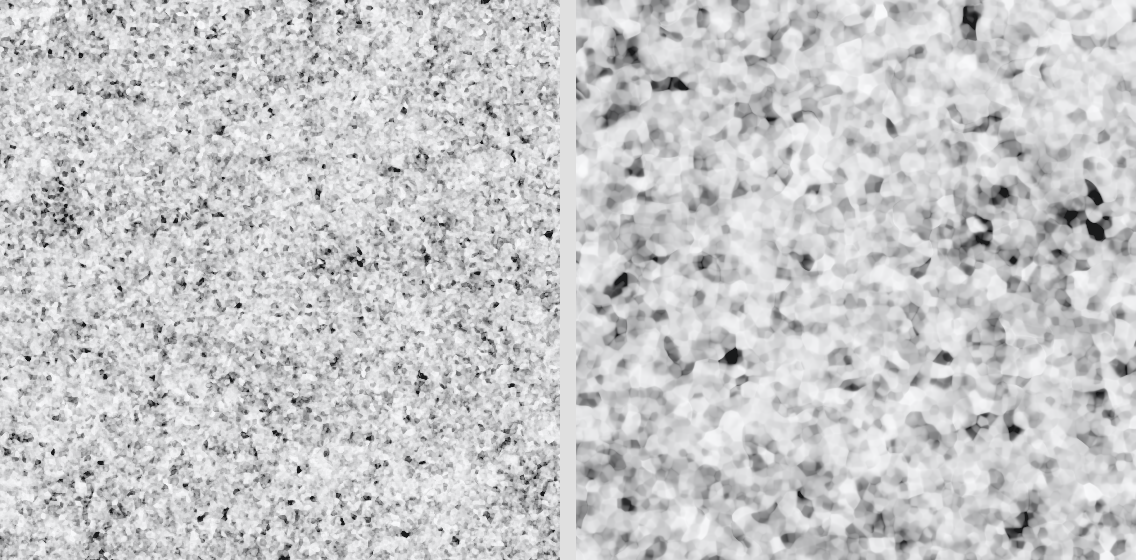
Left: the whole. Right: its middle third, enlarged.
This texture is drawn by a WebGL 2 fragment shader. Its source:

```glsl
#version 300 es
precision highp float;
precision highp int;
// Pale speckled granite: soft-edged grains of several sizes are summed into
// one field of unit variance, and a steep exponential tone curve turns its
// low tail into sparse dark mica and its high side into pale feldspar.

uniform vec2 u_resolution;
out vec4 fragColor;

// Grains per canvas height, and share of each layer in the field
const float PATCH_FREQ  = 15.0;
const float PLATE_FREQ  = 54.0;
const float GRAIN_FREQ  = 124.0;
const float DUST_FREQ   = 235.0;
const vec4  LAYER_SHARE = vec4(0.20, 0.40, 0.76, 0.42);

// Edge steepness: higher gives crisper grains
const float SOFT_EDGE  = 4.0;
const float CRISP_EDGE = 7.5;

// Irregularity of the grain outlines
const float WARP_FREQ   = 75.0;
const float WARP_AMOUNT = 0.0018;

// Tone curve and colour
const float TONE_WHITE   = 1.0;
const float TONE_DEPTH   = 0.187;
const float TONE_FALLOFF = 0.58;
const float TONE_MIN     = 0.10;
const float TONE_MAX     = 0.975;
const vec3  COOL_TINT    = vec3(-0.002, 0.0, 0.006);

// Integer hash: three values from 0 to 1 per cell and layer
vec3 hash3(ivec3 cell) {
    uvec3 v = uvec3(cell) * 1664525u + 1013904223u;
    v.x += v.y * v.z;
    v.y += v.z * v.x;
    v.z += v.x * v.y;
    v ^= v >> 16u;
    v.x += v.y * v.z;
    v.y += v.z * v.x;
    v.z += v.x * v.y;
    return vec3(v >> 8u) / 16777216.0;
}

// Bell-shaped value of unit variance from a uniform one
float bellValue(float u) {
    u = mix(0.002, 0.998, u);
    return 0.5513 * log(u / (1.0 - u));
}

// Blended scattered grains, normalised to unit variance everywhere
float grains(vec2 p, float edge, int layer) {
    vec2 base = floor(p);
    float sum = 0.0;
    float power = 0.0;
    for (int y = -1; y <= 1; y++) {
        for (int x = -1; x <= 1; x++) {
            vec2 cell = base + vec2(x, y);
            vec3 h = hash3(ivec3(ivec2(cell), layer));
            vec2 offset = cell + mix(vec2(0.08), vec2(0.92), h.xy) - p;
            float weight = exp(-edge * dot(offset, offset));
            sum += weight * bellValue(h.z);
            power += weight * weight;
        }
    }
    return sum * inversesqrt(max(power, 1e-12));
}

void main() {
    vec2 uv = gl_FragCoord.xy / min(u_resolution.x, u_resolution.y);

    // Bend the outlines
    vec2 bend = vec2(grains(uv * WARP_FREQ, SOFT_EDGE, 1),
                     grains(uv * WARP_FREQ, SOFT_EDGE, 2));
    vec2 p = uv + WARP_AMOUNT * bend;

    // Stack the grain sizes
    vec4 layers = vec4(grains(p * PATCH_FREQ, SOFT_EDGE, 3),
                       grains(p * PLATE_FREQ, CRISP_EDGE, 4),
                       grains(p * GRAIN_FREQ, CRISP_EDGE, 5),
                       grains(uv * DUST_FREQ, SOFT_EDGE, 6));
    float field = dot(layers, LAYER_SHARE) / length(LAYER_SHARE);

    // Tone the minerals
    float tone = TONE_WHITE - TONE_DEPTH * exp(-TONE_FALLOFF * field);
    tone = clamp(tone, TONE_MIN, TONE_MAX);
    fragColor = vec4(tone + COOL_TINT, 1.0);
}
```
